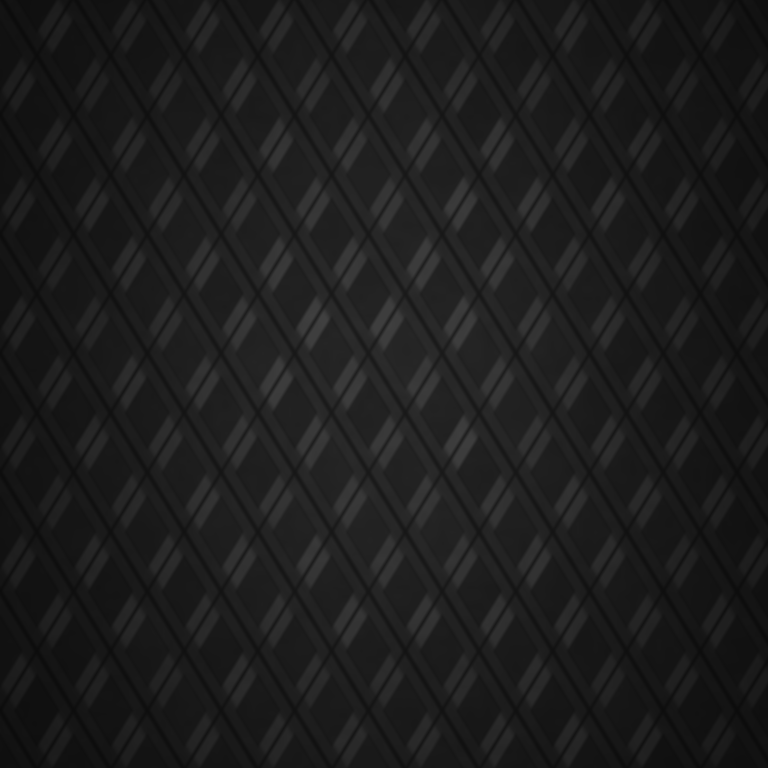
Write a WebGL 1 fragment shader that draws this pattern.

```glsl
precision mediump float;
// Dark quilted diamond lattice with glossy slanted edges under a soft central light.

uniform vec2 u_resolution;

#define REPEATS vec2(10.42, 6.45)   // diamonds across and down
#define NODE vec2(0.4318, 0.4625)   // one lattice crossing
#define GROOVE 0.035                // half width of the dark seams
#define RIM 0.19                    // outer reach of the padded rims
#define SOFT 0.035                  // edge softness
#define FILL_TONE 0.143
#define RIM_TONE 0.168
#define GLOSS_TONE 0.250
#define SEAM_TONE 0.098
#define LIGHT_CENTER vec2(0.50, 0.52)
#define LIGHT_FALLOFF vec2(6.0, 3.0)
#define EDGE_LIGHT 0.36

float hash(vec2 p) {
  p = fract(p * vec2(0.1031, 0.1137));
  p += dot(p, p.yx + 19.19);
  return fract((p.x + p.y) * p.x * 7.31);
}

float noise(vec2 p) {
  vec2 i = floor(p);
  vec2 f = fract(p);
  f = f * f * (3.0 - 2.0 * f);
  float low = mix(hash(i), hash(i + vec2(1.0, 0.0)), f.x);
  float high = mix(hash(i + vec2(0.0, 1.0)), hash(i + 1.0), f.x);
  return mix(low, high, f.y);
}

// Soft mask that is 1 where d is below the limit
float below(float d, float limit) {
  return 1.0 - smoothstep(limit - SOFT, limit + SOFT, d);
}

void main() {
  vec2 uv = gl_FragCoord.xy / u_resolution;

  // Skewed axes: x counts falling seams, y counts rising seams
  vec2 g = (uv - NODE) * REPEATS;
  vec2 q = vec2(g.x + g.y, g.x - g.y);
  vec2 seamDist = abs(fract(q + 0.5) - 0.5);

  // Diamond fill with a slight change of tone per cell
  float tone = FILL_TONE * (0.94 + 0.12 * hash(floor(q) + 40.0));

  // Padded rims beside both seam directions
  tone = mix(tone, RIM_TONE, 0.85 * below(seamDist.x, RIM));
  tone = mix(tone, RIM_TONE, 0.50 * below(seamDist.y, RIM));
  tone -= 0.016 * below(abs(seamDist.x - RIM - 0.02), 0.015);

  // Paired glossy strips in the middle of each rising edge
  vec2 edgeId = vec2(floor(q.x), floor(q.y + 0.5));
  float along = abs(fract(q.x) - 0.5);
  float gloss = below(seamDist.y, RIM) * (1.0 - smoothstep(0.20, 0.36, along));
  gloss *= 0.72 + 0.28 * hash(edgeId + 70.0);
  tone = mix(tone, GLOSS_TONE, gloss);

  // Dark seams, the falling ones stronger
  tone = mix(tone, SEAM_TONE, 0.90 * below(seamDist.x, GROOVE));
  tone = mix(tone, SEAM_TONE, 0.85 * below(seamDist.y, GROOVE * 0.7));

  // Faint mottling
  tone *= 0.94 + 0.07 * noise(uv * 85.0) + 0.05 * noise(uv * 31.0 + 9.0);

  // Central light, taller than wide
  vec2 away = uv - LIGHT_CENTER;
  float light = exp(-dot(away * away, LIGHT_FALLOFF));
  tone *= mix(EDGE_LIGHT, 1.0, light);

  gl_FragColor = vec4(vec3(tone), 1.0);
}
```
